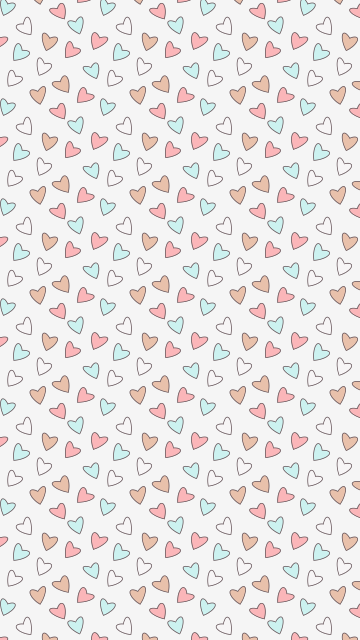
Reproduce this pattern procedurally as a Shadertoy shader.

```glsl
// Small outlined hearts in pastel colours on a pale ground.
// A square tile repeats over the canvas; in it a jittered lattice places
// the hearts, each a sheared ellipse mirrored about its axis.

const int HEARTS = 14;

vec3 hash3(float n) {
    return fract(sin(n * vec3(12.99, 78.23, 39.43) + 1.7) * 4375.85);
}

mat2 rotate(float a) {
    float c = cos(a), s = sin(a);
    return mat2(c, s, -s, c);
}

// Approximate signed distance: implicit curve divided by its gradient length
float heartDistance(vec2 p, float size) {
    const float widen = 1.24, lobe = 1.1;
    p = p / size + vec2(0.0, 0.24);
    float x = abs(p.x) / widen;
    vec2 q = vec2(x, p.y - lobe * x);
    float r = max(length(q), 1e-3);
    vec2 slope = vec2((q.x - lobe * q.y) / widen, q.y) / r;
    return size * (r - 1.0) / max(length(slope), 0.35);
}

vec3 heartColor(int kind) {
    if (kind == 0) return vec3(0.985, 0.715, 0.725); // pink
    if (kind == 1) return vec3(0.80, 0.95, 0.94);    // aqua
    if (kind == 2) return vec3(0.97, 0.96, 0.965);   // white
    return vec3(0.915, 0.755, 0.67);                 // tan
}

// Share of a pixel lying inside an edge at distance d
float coverage(float d, float pixel) {
    return clamp(0.5 - d / pixel, 0.0, 1.0);
}

void mainImage(out vec4 fragColor, in vec2 fragCoord) {
    float pixel = 3.6 / iResolution.x;   // 3.6 tiles across the canvas
    vec2 tile = fragCoord * pixel;
    vec3 ink = vec3(0.36, 0.29, 0.31);
    vec3 color = vec3(0.96);

    for (int i = 0; i < HEARTS; i++) {
        float n = float(i);
        vec3 rnd = hash3(n + 1.0);
        vec3 form = hash3(n + 31.0);

        // Lattice point with jitter, wrapped so the tile has no seams
        vec2 center = vec2(n, 4.0 * n) / float(HEARTS) + (rnd.xy - 0.5) * 0.064;
        vec2 p = fract(tile - center + 0.5) - 0.5;

        // Tilt and a slight hand-drawn lean
        p = rotate((rnd.z - 0.5) * 1.4) * p;
        p.x += (form.x - 0.5) * 0.3 * p.y;
        float d = heartDistance(p, 0.0625 * mix(0.95, 1.05, form.y));

        // Fill, then a thin outline
        int kind = (i * 5 % HEARTS) % 4;
        float halfLine = 0.0036;
        color = mix(color, heartColor(kind), coverage(d, pixel));
        float line = coverage(d - halfLine, pixel) - coverage(d + halfLine, pixel);
        color = mix(color, ink, line);
    }
    fragColor = vec4(color, 1.0);
}
```
